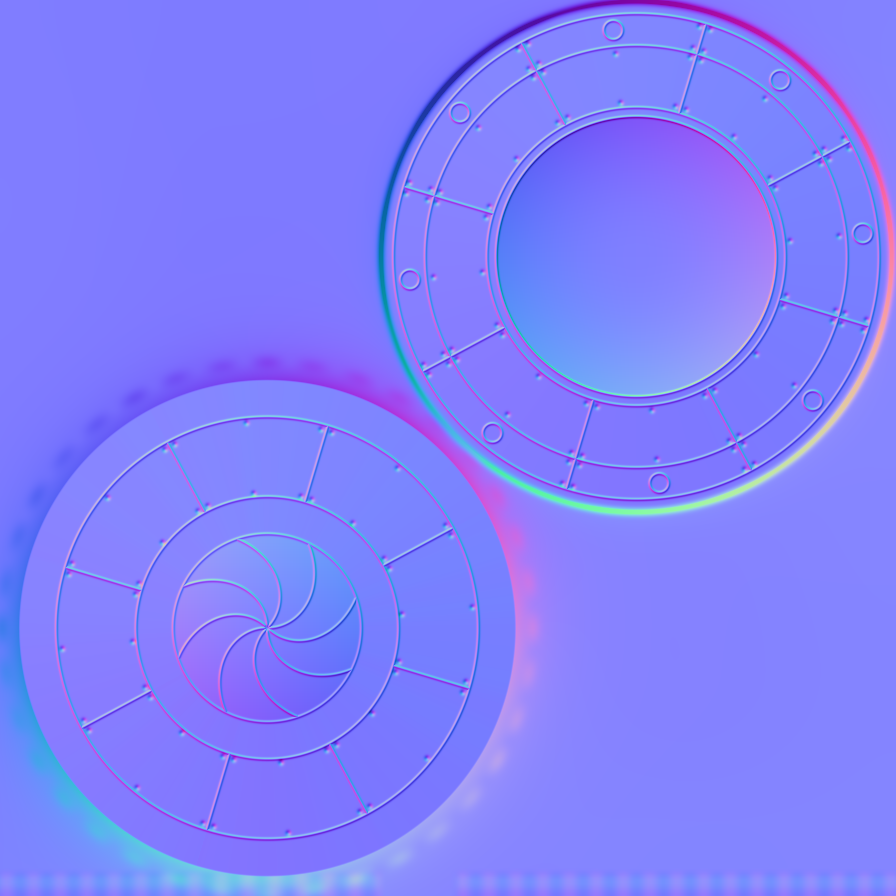
This texture map is drawn by a Shadertoy shader. Its source:

```glsl
#define PLATE_POS vec2(0.7103, 0.7135)
#define PLATE_R 0.2825
#define DOME_R 0.1563
#define WHEEL_POS vec2(0.2985, 0.2990)
#define WHEEL_R 0.2765
#define IRIS_R 0.105
#define SECTORS 8.0
#define SPOKE_ANGLE 0.494
#define GROOVE_W 0.0015
#define RIVET_R 0.0027
#define RELIEF 0.0012

const float TAU = 6.2831853;

float hash(vec2 p) {
    vec3 q = fract(p.xyx * 0.1031);
    q += dot(q, q.yzx + 33.33);
    return fract((q.x + q.y) * q.z);
}

float noise(vec2 p) {
    vec2 i = floor(p), f = fract(p);
    f = f * f * (3.0 - 2.0 * f);
    return mix(mix(hash(i), hash(i + vec2(1, 0)), f.x),
               mix(hash(i + vec2(0, 1)), hash(i + vec2(1, 1)), f.x), f.y);
}

float foldAngle(float a) {
    float s = TAU / SECTORS;
    return mod(a + 0.5 * s, s) - 0.5 * s;
}

// Rotational repeat: x runs along the nearest spoke, y across it
vec2 foldSector(vec2 p, float offset) {
    float a = foldAngle(atan(p.y, p.x) - offset);
    return length(p) * vec2(cos(a), sin(a));
}

float inside(float r, float radius) {
    return 1.0 - smoothstep(radius - 0.0015, radius + 0.0015, r);
}

float ring(float r, float radius) { return abs(r - radius); }

float spoke(vec2 q, float r0, float r1) {
    return length(vec2(q.x - clamp(q.x, r0, r1), q.y));
}

// Two rivets, one on each side of a spoke
float rivetPair(vec2 q, float radius) {
    return length(vec2(q.x - radius, abs(q.y) - 0.0062));
}

float relief(float grooveDist, float rivetDist) {
    float g = grooveDist / GROOVE_W, b = rivetDist / RIVET_R;
    return RELIEF * (1.3 * exp(-b * b) - exp(-g * g));
}

float plateHeight(vec2 p) {
    float r = length(p);
    vec2 q = foldSector(p, SPOKE_ANGLE);
    vec2 m = foldSector(p, SPOKE_ANGLE + 0.5 * TAU / SECTORS);
    float g = min(min(ring(r, 0.271), ring(r, 0.2355)), min(ring(r, 0.1665), ring(r, DOME_R)));
    g = min(g, spoke(q, 0.1665, 0.271));
    g = min(g, ring(length(m - vec2(0.254, 0.0)), 0.0105));
    float b = min(min(rivetPair(q, 0.173), rivetPair(q, 0.2305)),
                  min(rivetPair(q, 0.2412), rivetPair(q, 0.2663)));
    b = min(b, min(length(m - vec2(0.1725, 0.0)), length(m - vec2(0.2275, 0.0))));
    return relief(g, b);
}

float wheelHeight(vec2 p) {
    float r = length(p);
    vec2 q = foldSector(p, SPOKE_ANGLE);
    vec2 m = foldSector(p, SPOKE_ANGLE + 0.5 * TAU / SECTORS);
    float g = min(min(ring(r, 0.2355), ring(r, 0.1465)), ring(r, IRIS_R));
    g = min(g, spoke(q, 0.1465, 0.2355));
    // Curved iris blades
    float k = r / IRIS_R;
    float a = foldAngle(atan(p.y, p.x) - 0.33 + 1.13 * (1.0 - k));
    float blade = abs(a) * r / sqrt(1.0 + 1.28 * k * k);
    g = min(g, max(blade, r - IRIS_R));
    float b = min(rivetPair(q, 0.1515), rivetPair(q, 0.2295));
    b = min(b, min(length(m - vec2(0.151, 0.0)), length(m - vec2(0.23, 0.0))));
    return relief(g, min(b, r));
}

float height(vec2 uv) {
    return plateHeight(uv - PLATE_POS) + wheelHeight(uv - WHEEL_POS);
}

// Small constant lean for each panel
float panelTone(vec2 p, float split) {
    float id = floor((atan(p.y, p.x) - SPOKE_ANGLE) * SECTORS / TAU);
    return hash(vec2(mod(id, SECTORS) + 3.0, step(split, length(p)) + 7.0)) - 0.5;
}

void mainImage(out vec4 fragColor, in vec2 fragCoord) {
    vec2 uv = fragCoord / iResolution.xy;
    vec2 p = uv - PLATE_POS, w = uv - WHEEL_POS;
    float pr = length(p), wr = length(w);
    vec2 pOut = p / max(pr, 1e-4), wOut = w / max(wr, 1e-4);
    float plate = inside(pr, PLATE_R), wheel = inside(wr, WHEEL_R);

    // Uneven backdrop; lean is the outward surface tilt
    vec2 lean = mix(vec2(0.0, 0.03), vec2(0.03, -0.03), smoothstep(0.5, 1.3, uv.x + 1.0 - uv.y));
    lean += 0.035 * (vec2(noise(uv * 4.0), noise(uv * 4.0 + 9.0)) - 0.5);

    // Soft halo and scalloped tread around the wheel
    float wd = max(wr - WHEEL_R, 0.0), wa = atan(w.y, w.x);
    float strength = 0.46 + 0.2 * cos(2.0 * (wa - 0.7));
    float tread = exp(-pow((wr - 0.297) / 0.008, 2.0));
    float halo = strength * exp(-wd / 0.022) + 0.12 * exp(-wd / 0.06);
    halo += tread * (0.08 + 0.1 * cos(36.0 * wa)) * (0.5 + noise(wOut * 4.0));
    lean += wOut * halo * (1.0 - wheel) * (1.0 - plate);

    // Bumps along the bottom edge
    float strip = 1.0 - smoothstep(0.02, 0.032, uv.y);
    strip *= 1.0 - smoothstep(0.14, 0.155, uv.x) * (1.0 - smoothstep(0.035, 0.05, abs(uv.x - 0.467)));
    lean += 0.12 * strip * vec2(sin(uv.x * 210.0), 0.7 * cos(uv.y * 200.0));

    // Shallow dishes, dome and iris bowl
    vec2 plateLean = -0.06 * pOut + 0.025 * panelTone(p, 0.2355);
    plateLean = mix(plateLean, pOut * 0.34 * pow(pr / DOME_R, 1.6), inside(pr, DOME_R));
    vec2 wheelLean = -0.075 * wOut + 0.03 * panelTone(w, 0.1465);
    wheelLean += 0.03 * (noise(wOut * 9.0) - 0.5);
    wheelLean = mix(wheelLean, -wOut * 0.26 * wr / IRIS_R, inside(wr, IRIS_R));
    lean = mix(lean, plateLean, plate);
    lean = mix(lean, wheelLean, wheel);

    // Steep rim of the plate
    float rim = exp(-pow((pr - 0.2848) / 0.0048, 2.0)) * (0.8 + 0.3 * noise(pOut * 7.0));
    rim += 0.14 * exp(-max(pr - PLATE_R, 0.0) / 0.016) * (1.0 - plate);
    lean += pOut * rim * (1.0 - wheel);

    // Fine relief from the height slope
    vec2 e = vec2(0.0006, 0.0);
    lean -= vec2(height(uv + e.xy) - height(uv - e.xy),
                 height(uv + e.yx) - height(uv - e.yx)) / (2.0 * e.x);

    // Encode with the green axis pointing down
    lean *= min(1.0, 0.96 / max(length(lean), 1e-4));
    vec3 normal = vec3(lean.x, -lean.y, sqrt(1.0 - dot(lean, lean)));
    fragColor = vec4(0.5 + 0.5 * normal, 1.0);
}
```
